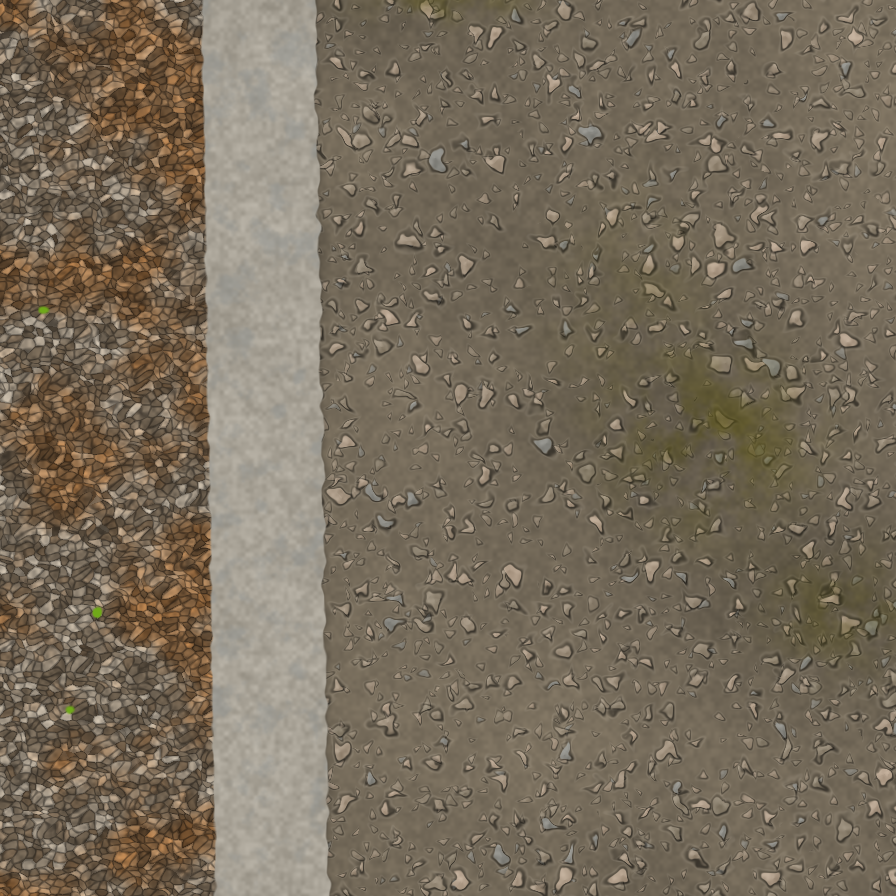
Write a Shadertoy shader that draws this texture.

```glsl
// Worn asphalt with embedded pebbles, a pale painted stripe and a gravel verge.
#define ASPHALT     vec3(0.455, 0.415, 0.350)
#define PAINT       vec3(0.655, 0.632, 0.585)
#define MOSS        vec3(0.400, 0.370, 0.120)
#define RUST        vec3(0.470, 0.310, 0.160)
#define SPROUT      vec3(0.440, 0.660, 0.100)
#define STRIPE_LEFT  0.240
#define STRIPE_RIGHT 0.367
#define STRIPE_LEAN  0.015
#define PEBBLE_CELLS 35.0
#define CHIP_CELLS   64.0
#define GRAVEL_CELLS 110.0
#define GRAIN_SCALE  210.0

// Hashes without sine
float hash1(vec2 p) {
    vec3 q = fract(p.xyx * 0.1031);
    q += dot(q, q.yzx + 33.33);
    return fract((q.x + q.y) * q.z);
}

vec2 hash2(vec2 p) {
    return vec2(hash1(p), hash1(p + 57.3));
}

float noise(vec2 p) {
    vec2 i = floor(p), f = fract(p);
    f = f * f * (3.0 - 2.0 * f);
    return mix(mix(hash1(i), hash1(i + vec2(1, 0)), f.x),
               mix(hash1(i + vec2(0, 1)), hash1(i + 1.0), f.x), f.y);
}

float fbm(vec2 p) {
    float sum = 0.0, amp = 0.53;
    for (int i = 0; i < 4; i++) {
        sum += amp * noise(p);
        p = mat2(1.6, 1.2, -1.2, 1.6) * p + 11.7;
        amp *= 0.5;
    }
    return sum;
}

// Soft elliptical blob
float spot(vec2 p, vec2 center, vec2 size) {
    vec2 d = (p - center) / size;
    return exp(-dot(d, d));
}

// Scattered stones: x = signed distance, y = stone id, zw = offset from its centre
vec4 stones(vec2 p, float cells, float density) {
    vec2 q = p * cells + 0.35 * vec2(noise(p * 95.0), noise(p * 95.0 + 40.0));
    vec4 best = vec4(1.0, 0.0, 0.0, 0.0);
    for (int y = -1; y <= 1; y++)
    for (int x = -1; x <= 1; x++) {
        vec2 cell = floor(q) + vec2(x, y);
        if (hash1(cell + cells) > density) continue;
        vec2 rnd = hash2(cell + 19.0);
        vec2 d = q - cell - 0.1 - 0.8 * rnd;
        float turn = 6.283 * hash1(cell + 83.0);
        vec2 axis = vec2(cos(turn), sin(turn));
        vec2 e = vec2(dot(d, axis), dot(d, vec2(-axis.y, axis.x)));
        e.y *= 1.2 + 0.9 * rnd.x;
        float corners = 1.0 + 0.2 * cos(3.0 * atan(e.y, e.x) + 9.0 * rnd.y);
        float dist = length(e) * corners - mix(0.13, 0.36, rnd.y * rnd.y);
        if (dist < best.x) best = vec4(dist, hash1(cell + 7.0), d);
    }
    return best;
}

// Lays one layer of stones on a ground colour, with embossed rims
vec3 layStones(vec3 ground, vec2 p, float cells, float density, float strength) {
    vec4 s = stones(p, cells, density);
    float aa = 1.2 * cells / iResolution.y;
    float side = dot(s.zw / (length(s.zw) + 0.01), vec2(0.6, -0.8));
    float rim = exp(-pow((s.x - 0.06) / 0.075, 2.0));
    float halo = exp(-pow((s.x - 0.21) / 0.07, 2.0));
    vec3 tint = mix(vec3(0.56, 0.52, 0.45), vec3(0.72, 0.64, 0.56), s.y);
    tint = mix(tint, vec3(0.55, 0.55, 0.53), step(0.88, fract(s.y * 17.0)));
    tint += 0.10 * (noise(p * GRAIN_SCALE) - 0.5) - 0.05 * side;
    ground *= 1.0 - strength * rim * (0.34 + 0.18 * side);
    ground += 0.045 * strength * halo;
    return mix(ground, tint, strength * smoothstep(aa, -aa, s.x));
}

vec3 asphalt(vec2 p) {
    float grain = noise(p * GRAIN_SCALE) + noise(p * GRAIN_SCALE * 0.5 + 31.0) - 1.0;
    float shade = 0.96 + 0.16 * (fbm(p * 7.0) - 0.5) + 0.10 * grain;
    shade += 0.06 * spot(p, vec2(0.40, 0.45), vec2(0.12, 0.35));
    shade += 0.11 * spot(p, vec2(1.00, 0.85), vec2(0.22, 0.25));
    shade += 0.08 * spot(p, vec2(0.62, 0.17), vec2(0.18, 0.10));
    shade -= 0.12 * spot(p, vec2(0.74, 0.56), vec2(0.12, 0.20));
    shade -= 0.13 * spot(p, vec2(0.92, 0.34), vec2(0.13, 0.10));
    shade -= 0.08 * spot(p, vec2(0.42, 1.00), vec2(0.15, 0.10));
    vec3 col = ASPHALT * shade;
    float cluster = smoothstep(0.25, 0.75, fbm(p * 5.0 + 3.0));
    col = layStones(col, p + 3.7, CHIP_CELLS, 0.38 + 0.25 * cluster, 0.65);
    col = layStones(col, p, PEBBLE_CELLS, 0.62, 0.92);
    // Moss stains
    float moss = spot(p, vec2(0.80, 0.50), vec2(0.09, 0.08))
               + 0.6 * spot(p, vec2(0.94, 0.32), vec2(0.08, 0.06))
               + 0.7 * spot(p, vec2(0.50, 1.00), vec2(0.08, 0.025))
               + 0.3 * spot(p, vec2(0.71, 0.64), vec2(0.09, 0.12));
    return mix(col, MOSS * shade, 0.8 * moss * smoothstep(0.2, 0.75, fbm(p * 32.0)));
}

vec3 gravel(vec2 p) {
    vec2 q = p * GRAVEL_CELLS * vec2(0.9, 1.15) + 1.2 * noise(p * 60.0);
    float near = 9.0, next = 9.0, id = 0.0;
    for (int y = -1; y <= 1; y++)
    for (int x = -1; x <= 1; x++) {
        vec2 cell = floor(q) + vec2(x, y);
        float d = length(q - cell - hash2(cell));
        if (d < near) { next = near; near = d; id = hash1(cell + 5.0); }
        else next = min(next, d);
    }
    vec3 col = mix(vec3(0.29, 0.24, 0.18), vec3(0.70, 0.66, 0.60), id * id * 0.75 + 0.2);
    float soil = smoothstep(0.40, 0.72, fbm(p * 13.0 + 8.0));
    col = mix(col, RUST * (0.65 + 0.7 * id), soil * 0.65 + 0.18 * step(0.82, fract(id * 13.0)));
    col *= mix(0.68, 1.06, smoothstep(0.02, 0.38, next - near));
    col *= 0.85 + 0.34 * noise(p * GRAIN_SCALE);
    float sprout = spot(p, vec2(0.048, 0.654), vec2(0.009, 0.006)) * 0.6
                 + spot(p, vec2(0.109, 0.317), vec2(0.006, 0.008))
                 + spot(p, vec2(0.078, 0.208), vec2(0.007, 0.006)) * 0.8;
    return mix(col, SPROUT, smoothstep(0.25, 0.65, sprout * (0.6 + 0.7 * noise(p * 130.0))));
}

vec3 paint(vec2 p) {
    float grain = noise(p * GRAIN_SCALE) + noise(p * GRAIN_SCALE * 0.6 + 9.0) - 1.0;
    vec3 col = PAINT + 0.07 * grain + 0.09 * (fbm(p * 16.0) - 0.5);
    return mix(col, vec3(0.56, 0.57, 0.56), 0.5 * smoothstep(0.5, 0.8, fbm(p * 48.0 + 5.0)));
}

void mainImage(out vec4 fragColor, in vec2 fragCoord) {
    vec2 p = fragCoord / iResolution.y;
    float aa = 1.2 / iResolution.y;
    float x = p.x + STRIPE_LEAN * p.y;
    float leftSide = x - STRIPE_LEFT + 0.004 * (noise(p * 90.0) - 0.5);
    float rightSide = x - STRIPE_RIGHT + 0.007 * (noise(p * vec2(40.0, 75.0)) - 0.5);
    vec3 road = asphalt(p) * (1.0 - 0.2 * exp(-abs(rightSide) * 300.0));
    vec3 col = mix(gravel(p), paint(p), smoothstep(-aa, aa * 1.5, leftSide));
    col = mix(col, road, smoothstep(-aa, aa, rightSide));
    fragColor = vec4(clamp(col, 0.0, 1.0), 1.0);
}
```
